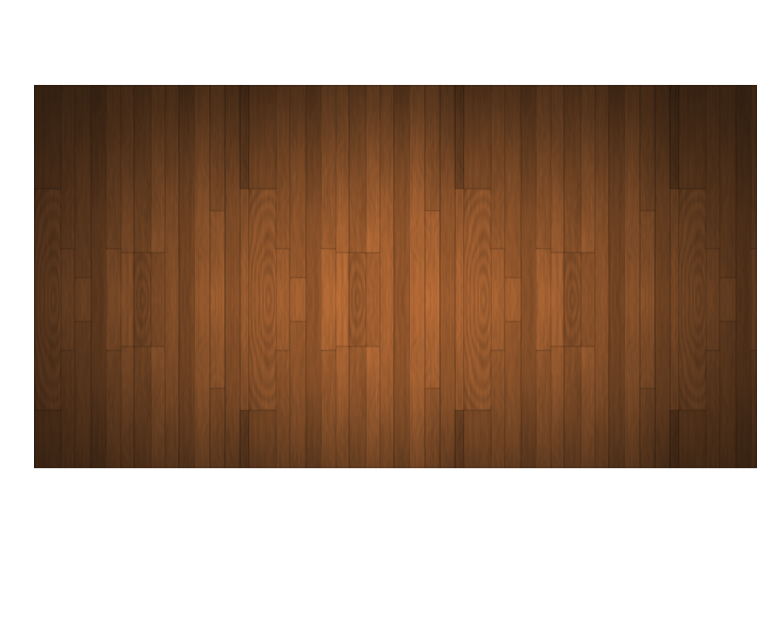
A WebGL 2 fragment shader for this texture:

```glsl
#version 300 es
precision highp float;
// Draws a spotlit panel of vertical wooden planks, mirrored up and down, on white.
uniform vec2 u_resolution;
out vec4 outColor;

const int PLANKS = 14;
const float PERIOD = 215.0;

// Left edge of each plank within one repeat, then the end of the repeat
const float EDGE[15] = float[15](
  0.0, 27.0, 41.0, 57.0, 72.0, 87.0, 100.0, 117.0,
  131.0, 145.0, 160.0, 176.0, 191.0, 206.0, 215.0);

// Inner board tone, outer board tone, height of the joint above the mirror line
const vec3 BOARD[14] = vec3[14](
  vec3(0.97, 0.91, 111.0), vec3(1.04, 0.98, 51.0),
  vec3(1.02, 0.97, 22.0), vec3(0.87, 0.87, 300.0),
  vec3(1.06, 1.02, 51.0), vec3(1.09, 1.03, 47.0),
  vec3(0.92, 0.96, 47.0), vec3(0.97, 1.06, 47.0),
  vec3(1.03, 1.03, 300.0), vec3(0.89, 0.89, 300.0),
  vec3(1.07, 1.07, 300.0), vec3(1.08, 1.00, 89.0),
  vec3(0.92, 0.92, 300.0), vec3(1.02, 0.79, 111.0));

float hash(vec2 p) {
  return fract(sin(dot(p, vec2(127.1, 311.7))) * 43758.5453);
}

float noise(vec2 p) {
  vec2 i = floor(p), f = fract(p);
  f = f * f * (3.0 - 2.0 * f);
  return mix(mix(hash(i), hash(i + vec2(1, 0)), f.x),
             mix(hash(i + vec2(0, 1)), hash(i + vec2(1, 1)), f.x), f.y);
}

// Brightness of the grain on one board, around zero
float grain(vec2 p, float seed, float middle, bool figured) {
  vec2 s = vec2(seed * 17.0, seed * 5.0);
  float wobble = noise(p * vec2(0.09, 0.035) + s);
  float level = p.x + 14.0 * wobble;
  if (figured) level = length(vec2(p.x - middle, p.y / 4.5)) + 3.0 * wobble;
  float rings = sin(level * (figured ? 1.55 : 0.9));
  float streaks = noise(p * vec2(0.65, 0.03) + s) - 0.5;
  float pores = noise(p * vec2(0.8, 0.14) + s + 40.0) - 0.5;
  float clouds = noise(p * vec2(0.06, 0.022) + s + 80.0) - 0.5;
  return rings * (figured ? 0.055 : 0.018) + streaks * 0.09 + pores * 0.06 + clouds * 0.08;
}

void main() {
  // The canvas spans 768 by 633 units
  vec2 p = gl_FragCoord.xy / u_resolution * vec2(768.0, 633.0);
  float pixel = 768.0 / u_resolution.x;
  vec2 q = vec2(mod(p.x - 34.0, PERIOD), abs(p.y - 333.0));

  // Find the plank and blend tones smoothly over its edges
  int id = 0;
  float tone = 1.0;
  for (int i = 0; i < PLANKS; i++) {
    float outer = smoothstep(-0.5, 0.5, (q.y - BOARD[i].z) / pixel);
    float boardTone = mix(BOARD[i].x, BOARD[i].y, outer);
    tone = mix(tone, boardTone, smoothstep(-0.5, 0.5, (q.x - EDGE[i]) / pixel + 0.5));
    if (q.x >= EDGE[i]) id = i;
  }

  // Grain, with nested ovals on two of the planks
  bool outerBoard = q.y > BOARD[id].z;
  float seed = float(id) + (outerBoard ? 31.0 : 1.0);
  float middle = id == 0 ? 19.0 : 0.5 * (EDGE[id] + EDGE[id + 1]);
  tone *= 1.0 + grain(q, seed, middle, !outerBoard && (id == 0 || id == 6));

  // Dark seams between planks and at the joints
  float side = min(q.x - EDGE[id], EDGE[id + 1] - q.x);
  float seam = 1.0 - smoothstep(0.2, 0.5 + pixel, side);
  float joint = 1.0 - smoothstep(0.2, 0.5 + pixel, abs(q.y - BOARD[id].z));
  tone *= 1.0 - seam * (0.08 + 0.12 * hash(vec2(id, 9))) - joint * 0.13;

  // Elliptical pool of light
  float r = length((p - vec2(400.0, 335.0)) / vec2(365.0, 215.0));
  float light = 1.0 - 0.64 * smoothstep(0.1, 1.4, r);
  vec3 wood = mix(vec3(0.64, 0.41, 0.23), vec3(0.64, 0.376, 0.19), light) * light * tone;

  // Panel with a thin dark rim on the white ground
  vec2 inset = vec2(361.5, 192.0) - abs(p - vec2(395.5, 356.0));
  float depth = min(inset.x, inset.y);
  wood *= mix(0.82, 1.0, smoothstep(0.0, 2.5, depth));
  float cover = smoothstep(-0.5, 0.5, depth / pixel);
  outColor = vec4(mix(vec3(1.0), wood, cover), 1.0);
}
```
